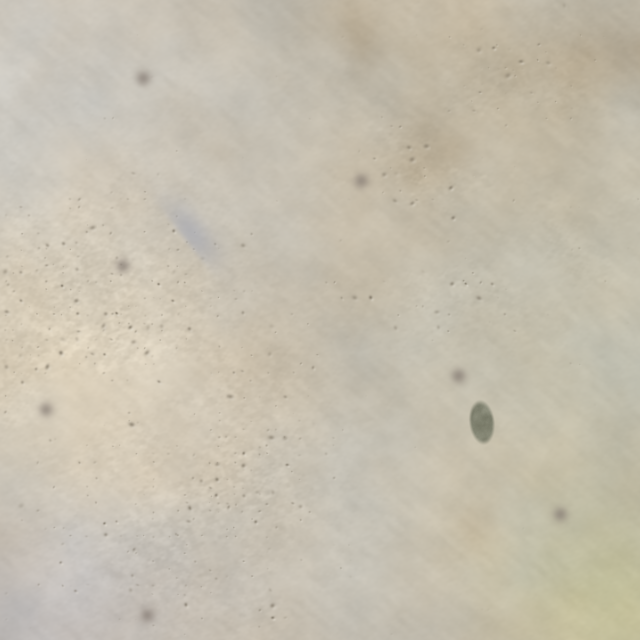
Write a Shadertoy shader that draws this texture.

```glsl
// Worn, softly blurred concrete: broad warm, grey and green stains over a pale
// base, with patches of fine grain, clustered small pits with lit rims,
// a few soft round spots, a bluish scuff and one dark oval pebble.

const vec3 BASE      = vec3(0.775, 0.745, 0.690);
const vec3 CREAM     = vec3(0.865, 0.825, 0.745);
const vec3 COOL_GREY = vec3(0.785, 0.775, 0.750);
const vec3 LAVENDER  = vec3(0.765, 0.750, 0.745);
const vec3 TAN       = vec3(0.745, 0.705, 0.620);
const vec3 BROWN     = vec3(0.660, 0.590, 0.480);
const vec3 SAGE      = vec3(0.745, 0.735, 0.665);
const vec3 OLIVE     = vec3(0.770, 0.755, 0.595);
const vec3 SCUFF     = vec3(0.650, 0.660, 0.700);
const vec3 PIT       = vec3(0.440, 0.405, 0.345);
const vec3 RIM       = vec3(0.890, 0.870, 0.825);
const vec3 SPOT      = vec3(0.520, 0.480, 0.450);
const vec3 PEBBLE    = vec3(0.480, 0.490, 0.420);

const float PIT_CELLS   = 46.0;
const float CHIP_CELLS  = 78.0;
const float SPOT_CELLS  = 6.0;
const float STAIN_DEPTH = 0.085;
const float GRAIN_DEPTH = 0.11;
const float TILT        = -0.35;

float hash(vec2 p) {
    return fract(sin(dot(p, vec2(127.1, 311.7))) * 43758.5453);
}

vec2 hash2(vec2 p) {
    return vec2(hash(p), hash(p + 37.3));
}

float noise(vec2 p) {
    vec2 i = floor(p), f = fract(p);
    f = f * f * f * (f * (f * 6.0 - 15.0) + 10.0);
    return mix(mix(hash(i), hash(i + vec2(1, 0)), f.x),
               mix(hash(i + vec2(0, 1)), hash(i + vec2(1, 1)), f.x), f.y);
}

mat2 rotate(float a) {
    return mat2(cos(a), sin(a), -sin(a), cos(a));
}

float fbm(vec2 p) {
    float sum = 0.0, amp = 0.5;
    for (int i = 0; i < 5; i++) {
        sum += amp * noise(p);
        p = rotate(0.6) * p * 2.03 + 11.7;
        amp *= 0.5;
    }
    return sum;
}

// Soft elliptical patch, 1 at its centre.
float glow(vec2 p, vec2 centre, vec2 radius) {
    vec2 d = (p - centre) / radius;
    return exp(-dot(d, d));
}

// One blurred, tilted speck in some cells: x is the pit, y its lit rim.
vec2 specks(vec2 p, float cells, float density) {
    vec2 g = p * cells, id = floor(g);
    vec2 d = fract(g) - mix(vec2(0.35), vec2(0.65), hash2(id));
    float present = smoothstep(0.0, 0.06, density - hash(id + 71.9));
    float size = mix(0.10, 0.19, hash(id + 5.1));
    vec2 stretch = vec2(mix(0.7, 1.3, hash(id + 9.4)), 0.85);
    mat2 turn = rotate(TILT + 1.6 * (hash(id + 3.7) - 0.5));
    float pit = glow(turn * d, vec2(0), size * stretch);
    float rim = glow(turn * (d - vec2(0.12, -0.15)), vec2(0), size * stretch);
    return present * vec2(pit, rim * (1.0 - pit)) * mix(0.35, 1.0, hash(id + 21.2));
}

void mainImage(out vec4 fragColor, in vec2 fragCoord) {
    vec2 p = fragCoord / iResolution.xy;
    vec2 warped = p + 0.12 * (vec2(fbm(p * 4.0), fbm(p * 4.0 + 53.0)) - 0.5);

    // Broad stains
    vec3 col = BASE;
    col = mix(col, COOL_GREY, 0.9 * glow(warped, vec2(0.08, 0.88), vec2(0.34, 0.30)));
    col = mix(col, TAN, 0.75 * glow(warped, vec2(0.85, 0.92), vec2(0.45, 0.28)));
    col = mix(col, SAGE, 0.85 * glow(warped, vec2(0.98, 0.42), vec2(0.38, 0.36)));
    col = mix(col, CREAM, 0.85 * glow(warped, vec2(0.06, 0.43), vec2(0.28, 0.25)));
    col = mix(col, LAVENDER, 0.9 * glow(warped, vec2(0.05, 0.02), vec2(0.24, 0.16)));
    col = mix(col, OLIVE, 0.85 * glow(warped, vec2(0.97, 0.06), vec2(0.20, 0.17)));
    col = mix(col, BROWN, 0.50 * glow(warped, vec2(0.96, 0.91), vec2(0.13, 0.06)));
    col = mix(col, BROWN, 0.35 * glow(warped, vec2(0.56, 0.94), vec2(0.03, 0.05)));
    col = mix(col, BROWN, 0.28 * glow(warped, vec2(0.67, 0.75), vec2(0.07, 0.05)));
    col = mix(col, BROWN, 0.25 * glow(warped, vec2(0.74, 0.17), vec2(0.03, 0.04)));

    // Cloudy mottling, warm and cool drift, and faint diagonal smears
    col += STAIN_DEPTH * (fbm(p * 9.0 + 4.0) - 0.48);
    col += vec3(0.035, 0.0, -0.045) * (fbm(p * 7.0 + 31.0) - 0.48);
    col += 0.022 * (noise(rotate(0.7) * p * vec2(70.0, 70.0) * 0.5) - 0.5);
    col += 0.018 * (noise(rotate(0.7) * p * vec2(28.0, 110.0)) - 0.5);

    // Rough patches hold the grain and the pits
    float rough = 0.85 * glow(p, vec2(0.13, 0.50), vec2(0.22, 0.20))
                + 0.80 * glow(p, vec2(0.33, 0.20), vec2(0.18, 0.19))
                + 0.85 * glow(p, vec2(0.76, 0.71), vec2(0.17, 0.20));
    rough = min(rough, 1.0) * smoothstep(0.25, 0.65, fbm(p * 8.0 + 17.0));
    vec2 q = rotate(TILT) * p;
    float grain = 0.6 * noise(q * vec2(95.0, 150.0)) + 0.4 * noise(q * vec2(180.0, 240.0) + 8.0);
    col += GRAIN_DEPTH * (grain - 0.5) * mix(0.16, 1.0, rough);

    vec2 pits = specks(p, PIT_CELLS, 0.42 * rough);
    vec2 chips = specks(p + 0.37, CHIP_CELLS, 0.02 + 0.45 * rough);
    col = mix(col, RIM, 0.55 * pits.y + 0.35 * chips.y);
    col = mix(col, PIT, 0.70 * pits.x);
    col = mix(col, PIT, 0.36 * chips.x);

    // Sparse soft round spots
    vec2 g = p * SPOT_CELLS + 0.2, id = floor(g);
    vec2 d = fract(g) - mix(vec2(0.2), vec2(0.8), hash2(id + 13.0));
    col = mix(col, SPOT, 0.65 * step(hash(id + 2.6), 0.16) * glow(d, vec2(0), vec2(0.068)));

    // Bluish scuff with a crisp lower edge
    vec2 s = rotate(0.9) * (p - vec2(0.30, 0.635));
    col = mix(col, SCUFF, 0.65 * glow(s, vec2(0), vec2(0.055, 0.024)) * smoothstep(-0.022, -0.008, s.y));

    // Dark oval pebble
    vec2 e = rotate(-0.12) * (p - vec2(0.753, 0.340)) / vec2(0.019, 0.033);
    float oval = 1.0 - smoothstep(0.78, 1.12, length(e));
    col = mix(col, PEBBLE + 0.16 * (fbm(p * 75.0) - 0.5), 0.88 * oval);

    fragColor = vec4(clamp(col, 0.0, 1.0), 1.0);
}
```
